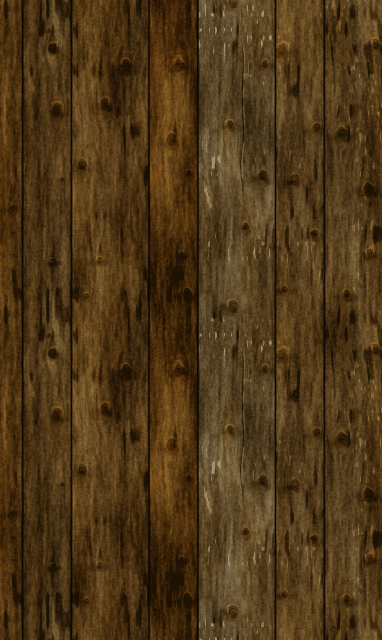
Write a Shadertoy shader that draws this texture.

```glsl
#define PAIR_WIDTH 0.331    // one narrow plus one wide plank
#define NARROW_WIDTH 0.128
#define FIRST_SEAM 0.059
#define TILE_COUNT 2.098    // vertical repeats over the canvas
#define TILE_HEIGHT 0.799   // in canvas widths
#define SEAM_HALF 0.0021
#define KNOTS 5
#define BASE_TONE 0.40
#define DARK vec3(0.10, 0.07, 0.015)
#define PALE vec3(0.66, 0.56, 0.37)

// Per plank, left to right
const float WARMTH[7] = float[7](0.8, 0.2, 0.4, 0.85, -0.35, 0.0, 0.2);
const float TONE[7] = float[7](-0.07, -0.02, -0.02, -0.06, 0.09, 0.02, -0.02);
const float WEAR[7] = float[7](0.1, 0.2, 0.1, 0.2, 1.0, 0.5, 0.6);

float hash(vec2 p) {
    vec3 q = fract(p.xyx * 0.1031);
    q += dot(q, q.yzx + 33.33);
    return fract((q.x + q.y) * q.z);
}

// Value noise; p.y wraps once per tile, with freq cells in it
float noise(vec2 p, vec2 freq) {
    p *= freq;
    vec2 i = floor(p), f = p - i;
    f = f * f * (3.0 - 2.0 * f);
    float y0 = mod(i.y, freq.y), y1 = mod(i.y + 1.0, freq.y);
    return mix(mix(hash(vec2(i.x, y0)), hash(vec2(i.x + 1.0, y0)), f.x),
               mix(hash(vec2(i.x, y1)), hash(vec2(i.x + 1.0, y1)), f.x), f.y);
}

float band(float d, float halfWidth, float soft) {
    return 1.0 - smoothstep(halfWidth - soft, halfWidth + soft, abs(d));
}

void mainImage(out vec4 fragColor, in vec2 fragCoord) {
    vec2 uv = fragCoord / iResolution.xy;
    float px = 1.0 / iResolution.x;

    // Plank layout: id, width and position inside the plank
    float pair = floor((uv.x - FIRST_SEAM) / PAIR_WIDTH);
    float s = uv.x - FIRST_SEAM - pair * PAIR_WIDTH;
    bool wide = s > NARROW_WIDTH;
    float id = 2.0 * pair + (wide ? 1.0 : 0.0);
    float width = wide ? PAIR_WIDTH - NARROW_WIDTH : NARROW_WIDTH;
    if (wide) s -= NARROW_WIDTH;
    int plank = clamp(int(id) + 1, 0, 6);
    float wear = WEAR[plank];
    float v = uv.y * TILE_COUNT;

    // Knots: bend the grain and collect shading
    float bend = 0.0, knotTone = 0.0, knotWarm = 0.0;
    for (int j = 0; j < KNOTS; j++) {
        vec2 seed = vec2(id * 7.0 + 31.0, float(j) * 5.0 + 3.0);
        vec2 c = vec2(width * mix(0.12, 0.88, hash(seed)),
                      (float(j) + 0.8 * hash(seed + 11.0)) / float(KNOTS));
        float r = mix(0.005, 0.014, hash(seed + 23.0));
        float dv = v - c.y;
        vec2 d = vec2(s - c.x, (dv - round(dv)) * TILE_HEIGHT);
        float wobble = noise(vec2(s + id, v), vec2(90.0, 72.0)) - 0.5;
        float q = length(d * vec2(1.0, 0.75)) / r + 0.6 * wobble;
        bend += d.x * 0.75 * exp(-dot(d * d, vec2(0.35, 0.08)) / (r * r));
        float core = 1.0 - smoothstep(0.6, 1.1, q);
        float rim = band(q - 1.15, 0.16, 0.2) * smoothstep(-0.2, 0.8, d.y / r + wobble);
        float smear = exp(-pow(d.x / (3.0 * r), 2.0) - pow((d.y / r + 0.8) * 0.8, 2.0));
        knotTone += core * (-0.17 + 0.10 * sin(q * 14.0)) + 0.18 * rim
                  - 0.27 * smear * (0.6 + wobble);
        knotWarm += 0.6 * exp(-q * q * 0.4);
    }

    // Grain, from broad stains to fine fibres
    vec2 g = vec2(s - bend + id * 3.7 + 20.0, v);
    g.x += 0.012 * (noise(g, vec2(9.0, 5.0)) - 0.5);
    float tone = BASE_TONE + TONE[plank] + knotTone;
    tone += 0.30 * (noise(g, vec2(11.0, 5.0)) - 0.5);
    tone += 0.28 * (noise(g, vec2(48.0, 4.0)) - 0.5);
    tone += 0.25 * (noise(g, vec2(120.0, 11.0)) - 0.5);
    tone += 0.20 * (noise(g, vec2(230.0, 42.0)) - 0.5);
    tone += 0.17 * (noise(g, vec2(260.0, 190.0)) - 0.5);

    // Dark checks running along the fibres
    float checkArea = smoothstep(0.45, 0.75, noise(g + 5.0, vec2(13.0, 6.0)));
    tone -= 0.32 * checkArea * smoothstep(0.62, 0.85, noise(g, vec2(105.0, 15.0)));

    // Pale chips, heavier on worn planks and at the canvas ends
    float ends = smoothstep(0.86, 1.0, uv.y) + 0.6 * smoothstep(0.08, 0.0, uv.y);
    float chipArea = smoothstep(0.5, 0.8, noise(g + 9.0, vec2(15.0, 7.0)) + 0.25 * ends);
    float chips = smoothstep(0.74, 0.9, noise(g + 2.0, vec2(190.0, 40.0)));
    tone += wear * (0.5 * chips * chipArea + 0.10 * ends);

    // Long split with a pale lip on the most worn plank
    float splitX = s - width * 0.57 - 0.008 * (noise(vec2(id, v), vec2(1.0, 9.0)) - 0.5);
    float phase = fract(v);
    float split = smoothstep(0.8, 1.0, wear) * smoothstep(0.42, 0.5, phase)
                * smoothstep(0.97, 0.92, phase);
    float broken = smoothstep(0.25, 0.6, noise(g, vec2(40.0, 34.0)));
    tone += split * (0.28 * broken * band(splitX - 0.003, 0.002, 0.002)
                   - 0.28 * band(splitX, 0.0012, 0.0015));

    // Slow change that ignores the tile
    tone += 0.10 * (noise(uv + 3.0, vec2(5.0, 7.0)) - 0.5);

    // Seams: shaded plank edges, thin bright lip, dark gap
    float edge = min(s, width - s);
    tone -= 0.13 * exp(-edge / 0.006);
    tone += 0.12 * band(s - 0.0055, 0.001, 0.0015) * noise(g, vec2(30.0, 24.0));
    tone = clamp(tone, 0.0, 1.0);

    vec3 color = mix(DARK, PALE, pow(vec3(tone), vec3(1.0, 1.2, 1.5)));
    float warm = WARMTH[plank] + knotWarm + 0.7 * (noise(g + 7.0, vec2(22.0, 3.0)) - 0.5);
    color *= 1.0 + clamp(warm, -0.5, 1.2) * vec3(0.08, -0.06, -0.42);
    color = mix(color, vec3(0.04, 0.025, 0.01), 0.92 * band(edge, SEAM_HALF, 0.7 * px));
    fragColor = vec4(color, 1.0);
}
```
